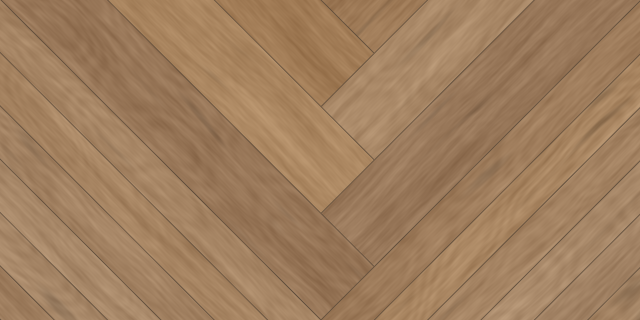
A WebGL 2 fragment shader for this texture:

```glsl
#version 300 es
precision highp float;
// Herringbone wood floor: diagonal planks interlock along a central zigzag, and
// the lower rows are split into half-width strips. Each plank gets its own tone
// and stretched gradient-noise grain; thin dark seams are drawn by distance.
uniform vec2 u_resolution;
out vec4 fragColor;

const float ROWS = 3.0;         // zigzag corners per canvas height
const float SPINE_X = 1.003;    // zigzag position, in canvas heights
const float SEAM_HALF = 0.0012; // half width of a seam, in canvas heights
const vec3 DARK_WOOD = vec3(0.555, 0.425, 0.315);
const vec3 LIGHT_WOOD = vec3(0.700, 0.580, 0.455);
const vec3 WARM_SHIFT = vec3(0.018, -0.004, -0.036);
const vec3 SEAM_COLOR = vec3(0.33, 0.27, 0.21);

// Lightness (x) and warmth (y) of the strips, counted downwards on each side
const vec2 LEFT_TONES[10] = vec2[10](
    vec2(0.5, 0.5), vec2(0.47, 1.0), vec2(0.68, 0.9), vec2(0.22, 0.2), vec2(0.62, 0.3),
    vec2(0.60, 0.5), vec2(0.54, 0.2), vec2(0.72, 0.1), vec2(0.66, 0.1), vec2(0.45, 0.2));
const vec2 RIGHT_TONES[10] = vec2[10](
    vec2(0.37, 0.7), vec2(0.70, 0.3), vec2(0.28, 0.1), vec2(0.38, 0.4), vec2(0.64, 0.7),
    vec2(0.56, 0.3), vec2(0.70, 0.1), vec2(0.58, 0.0), vec2(0.66, 0.2), vec2(0.5, 0.2));

float hash(vec2 cell) {
    uvec2 n = uvec2(ivec2(cell)) * uvec2(1597334673u, 3812015801u);
    uint h = (n.x ^ n.y) * 1597334673u;
    h = (h ^ (h >> 15)) * 2246822519u;
    return float((h ^ (h >> 13)) >> 8) / 16777216.0;
}

float cornerSlope(vec2 cell, vec2 offset) {
    float angle = 6.2832 * hash(cell);
    return dot(vec2(cos(angle), sin(angle)), offset);
}

// Gradient noise, roughly -0.7 to 0.7
float noise(vec2 p) {
    vec2 i = floor(p), f = p - i;
    vec2 w = f * f * f * (f * (f * 6.0 - 15.0) + 10.0);
    vec2 e = vec2(1.0, 0.0);
    return mix(mix(cornerSlope(i, f), cornerSlope(i + e.xy, f - e.xy), w.x),
               mix(cornerSlope(i + e.yx, f - e.yx), cornerSlope(i + 1.0, f - 1.0), w.x), w.y);
}

// Wood colour at q = (along, across), in canvas heights
vec3 wood(vec2 q, vec2 tone, float seed) {
    vec3 color = mix(DARK_WOOD, LIGHT_WOOD, tone.x) + WARM_SHIFT * tone.y;
    vec2 p = q + vec2(seed * 17.0, seed * 31.0);
    p.y += 0.022 * noise(p * vec2(2.2, 3.0));

    // Broad bands, narrow streaks and fine fibres
    float grain = 0.045 * noise(p * vec2(1.5, 13.0));
    grain += 0.055 * noise(p * vec2(1.8, 38.0) + 7.0);
    grain += 0.040 * noise(p * vec2(4.5, 88.0) + 19.0);
    grain += 0.030 * noise(p * vec2(24.0, 150.0) + 43.0);
    grain += 0.022 * noise(p * vec2(9.0, 7.0) + 61.0);

    // Curved growth figure, stronger on some planks
    float growth = noise(p * vec2(2.4, 7.0) + 83.0);
    grain += mix(0.003, 0.014, seed) * sin(growth * 42.0);

    // Occasional dark mineral streaks
    float streak = smoothstep(0.26, 0.55, noise(p * vec2(2.6, 24.0) + 101.0));
    color *= 1.0 - 0.16 * streak * smoothstep(-0.1, 0.3, noise(p * 3.0 + 127.0));
    return color + grain * vec3(1.0, 1.02, 0.98);
}

// Splits the rows from firstSplit on into two strips.
// Returns (strip index, distance to the nearest long edge in rows)
vec2 splitRow(float row, float across, float firstSplit) {
    float edge = min(across, 1.0 - across);
    if (row < firstSplit) return vec2(row, edge);
    float strip = firstSplit + 2.0 * (row - firstSplit) + step(0.5, across);
    return vec2(strip, min(edge, abs(across - 0.5)));
}

void main() {
    vec2 p = gl_FragCoord.xy / u_resolution.y;
    float pixel = 1.0 / u_resolution.y;

    // Diagonal axes: rising grows down the right side, falling down the left
    vec2 s = ROWS * vec2(p.x - SPINE_X, 1.0 - p.y);
    float rising = s.x + s.y;
    float falling = s.y - s.x;
    float toHeights = 1.0 / (ROWS * sqrt(2.0));

    // Choose the side of the zigzag, then the plank on it
    bool left = floor(rising) <= floor(falling);
    float across = left ? falling : rising;
    float along = left ? rising : falling;
    float row = floor(across) + (left ? 1.0 : 0.0);
    vec2 strip = splitRow(row, fract(across), left ? 4.0 : 3.0);
    float endGap = row - along;

    int index = clamp(int(strip.x), 0, 9);
    vec2 tone = left ? LEFT_TONES[index] : RIGHT_TONES[index];
    float seed = hash(vec2(strip.x, left ? 3.0 : 11.0));
    vec3 color = wood(vec2(along, across) * toHeights, tone, seed);

    // Seams along the long edges and the plank end
    float seamDistance = min(strip.y, endGap) * toHeights;
    float seam = 1.0 - smoothstep(SEAM_HALF - 0.5 * pixel, SEAM_HALF + 0.7 * pixel, seamDistance);
    float wear = 0.72 + 0.25 * noise(p * 6.0);
    color = mix(color, SEAM_COLOR, seam * wear);

    fragColor = vec4(clamp(color, 0.0, 1.0), 1.0);
}
```
